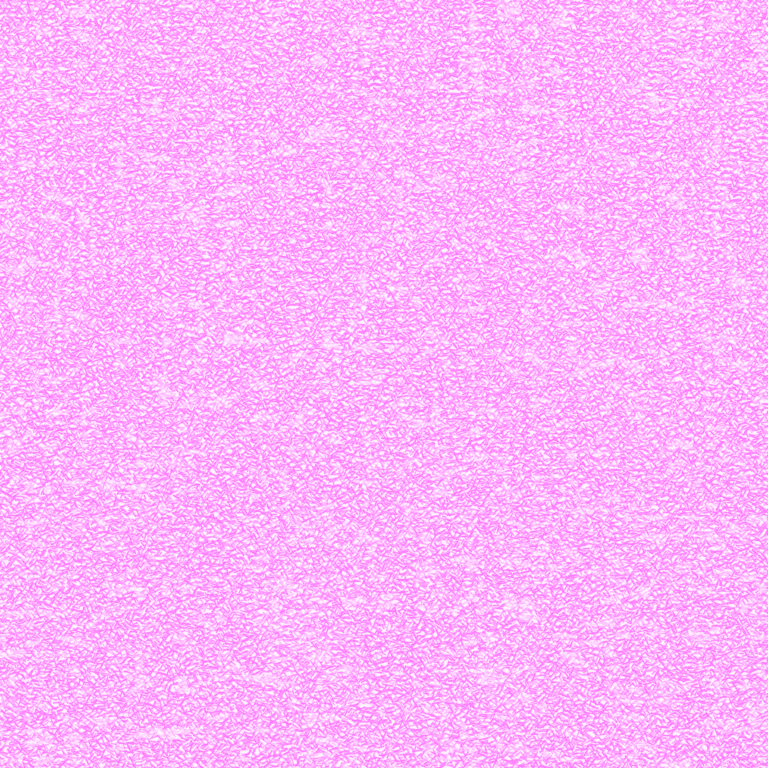
Write a Shadertoy shader that draws this texture.

```glsl
const vec3 PALE = vec3(1.0, 0.955, 1.0);
const vec3 PINK = vec3(1.0, 0.455, 1.0);
const float CELLS = 245.0;                     // stroke cells across the canvas
const float LINE_WIDTH = 0.2;                  // stroke softness, in cells
const float MIN_PIXELS = 0.4;                  // least softness, in pixels
const vec2 HALF_LENGTH = vec2(0.45, 1.1);      // shortest and longest, in cells
const vec2 STRENGTH = vec2(0.4, 0.84);         // faintest and strongest stroke
const float TILT = 2.5;                        // spread of directions, radians
const vec2 PATCH_SCALE = vec2(85.0, 130.0);    // pale spots per canvas
const vec2 STREAK_SCALE = vec2(19.0, 160.0);   // long level streaks per canvas
const float PATCH_FADE = 0.58;

float hash(vec2 p) {
    return fract(sin(dot(p, vec2(127.1, 311.7))) * 43758.5453);
}

float valueNoise(vec2 p) {
    vec2 cell = floor(p);
    vec2 f = fract(p);
    f = f * f * (3.0 - 2.0 * f);
    float low = mix(hash(cell), hash(cell + vec2(1.0, 0.0)), f.x);
    float high = mix(hash(cell + vec2(0.0, 1.0)), hash(cell + vec2(1.0)), f.x);
    return mix(low, high, f.y);
}

// Soft line segment through the origin
float stroke(vec2 p, float angle, float halfLength, float width) {
    vec2 dir = vec2(cos(angle), sin(angle));
    vec2 offset = p - dir * clamp(dot(p, dir), -halfLength, halfLength);
    return exp(-0.5 * dot(offset, offset) / (width * width));
}

void mainImage(out vec4 fragColor, in vec2 fragCoord) {
    vec2 uv = fragCoord / iResolution.y;
    vec2 p = uv * CELLS;
    vec2 home = floor(p);
    float width = max(LINE_WIDTH, MIN_PIXELS * CELLS / iResolution.y);

    // Pale spots and streaks thin out the strokes
    float spots = valueNoise(uv * PATCH_SCALE + 31.7);
    float streaks = valueNoise(uv * STREAK_SCALE + 83.2);
    float bare = smoothstep(0.52, 0.85, 0.66 * spots + 0.34 * streaks);
    float density = 1.05 - PATCH_FADE * bare;

    // Overlapping short strokes, one per cell
    float paper = 1.0;
    for (int y = -2; y <= 2; y++) {
        for (int x = -2; x <= 2; x++) {
            vec2 cell = home + vec2(x, y);
            vec2 center = cell + vec2(hash(cell + 11.3), hash(cell + 47.9));
            float angle = (hash(cell + 71.1) - 0.5) * TILT;
            float halfLength = mix(HALF_LENGTH.x, HALF_LENGTH.y, hash(cell + 5.7));
            float strength = mix(STRENGTH.x, STRENGTH.y, hash(cell + 93.5));
            float ink = stroke(p - center, angle, halfLength, width);
            paper *= 1.0 - min(ink * strength * density, 1.0);
        }
    }

    fragColor = vec4(mix(PINK, PALE, paper), 1.0);
}
```
